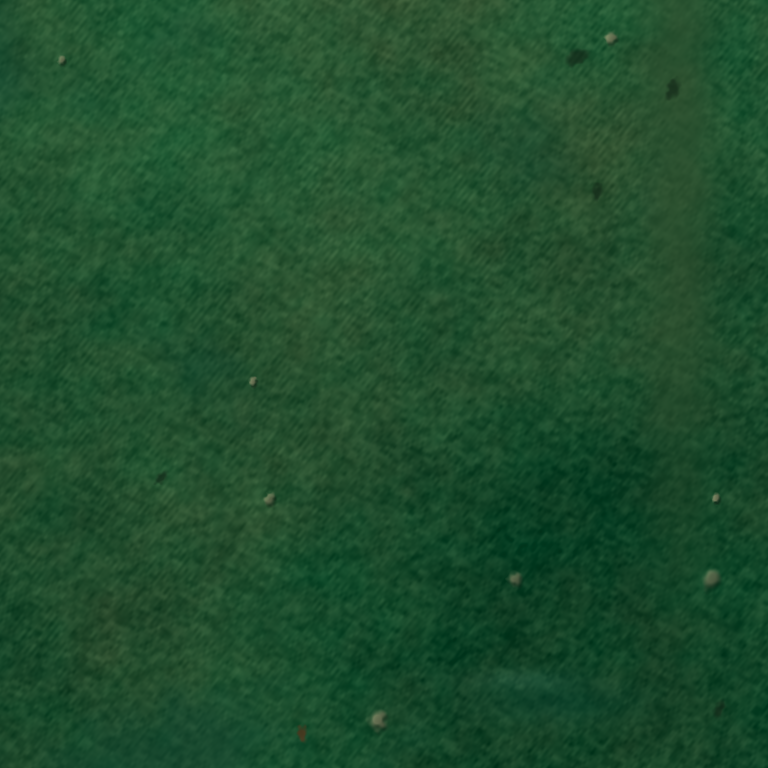
Give the GLSL for this texture, as a WebGL 1 fragment shader.

```glsl
precision highp float;

uniform vec2 u_resolution;

const vec3 DEEP_GREEN = vec3(0.035, 0.235, 0.133);
const vec3 OLIVE_GREEN = vec3(0.180, 0.357, 0.210);
const vec3 TEAL = vec3(0.020, 0.250, 0.185);
const vec3 DUSTY_OLIVE = vec3(0.190, 0.315, 0.185);
const vec3 CREAM = vec3(0.560, 0.570, 0.430);
const vec3 SOOT = vec3(0.070, 0.150, 0.090);
const vec3 RUST = vec3(0.380, 0.200, 0.110);

float hash(vec2 p) {
  return fract(sin(dot(p, vec2(127.1, 311.7))) * 43758.5453);
}

vec2 hash2(vec2 p) {
  return vec2(hash(p), hash(p + 17.3));
}

mat2 rotation(float angle) {
  float c = cos(angle);
  float s = sin(angle);
  return mat2(c, -s, s, c);
}

float valueNoise(vec2 p) {
  vec2 cell = floor(p);
  vec2 f = fract(p);
  f = f * f * (3.0 - 2.0 * f);
  float low = mix(hash(cell), hash(cell + vec2(1.0, 0.0)), f.x);
  float high = mix(hash(cell + vec2(0.0, 1.0)), hash(cell + 1.0), f.x);
  return mix(low, high, f.y);
}

// Layered noise centred on zero
float fbm(vec2 p) {
  float sum = 0.0;
  float amplitude = 0.5;
  for (int i = 0; i < 4; i++) {
    sum += amplitude * (valueNoise(p) - 0.5);
    p = rotation(0.6) * p * 2.03 + 9.7;
    amplitude *= 0.5;
  }
  return sum;
}

// Short fibres lying along a given angle
float fibres(vec2 uv, float angle, float density) {
  vec2 p = rotation(angle) * uv * density;
  return valueNoise(p * vec2(0.65, 1.2)) - 0.5;
}

float softSpot(vec2 uv, vec2 center, vec2 size) {
  vec2 d = (uv - center) / size;
  return exp(-dot(d, d));
}

// One possible speck per cell: x = coverage, y = shade, z = cell random
vec3 specks(vec2 uv, float cells, float chance, vec2 radii, float stretch, float seed) {
  vec2 id = floor(uv * cells);
  vec2 key = id + seed;
  vec2 center = (id + 0.25 + 0.5 * hash2(key)) / cells;
  float pick = hash(key + 31.7);
  float radius = mix(radii.x, radii.y, pow(hash(key + 47.1), 2.0));
  vec2 d = rotation(0.5 + 1.2 * pick) * (uv - center) / radius;
  d.x /= stretch;
  float wobble = 0.6 * (valueNoise((uv - center) / radius * 1.4 + key * 5.0) - 0.5);
  float cover = 1.0 - smoothstep(0.4, 1.3, length(d) + wobble);
  float present = step(hash(key + 71.9), chance);
  return vec3(cover * present, clamp(0.5 + 0.5 * d.y, 0.0, 1.0), pick);
}

void main() {
  vec2 uv = gl_FragCoord.xy / u_resolution;

  // Broad fade from olive at upper left to deep green at lower right
  float tone = 0.55 + 0.52 * (uv.y - 0.5) - 0.42 * (uv.x - 0.5);
  tone += 0.85 * fbm(uv * 3.5 + 4.0) + 0.50 * fbm(uv * 15.0);
  tone -= 0.25 * softSpot(uv, vec2(0.74, 0.37), vec2(0.17, 0.15));
  tone += 0.32 * softSpot(uv, vec2(0.35, 0.0), vec2(0.50, 0.12));

  // Fine felt grain in crossing directions
  float grain = 0.55 * fibres(uv, 0.7, 115.0) + 0.55 * fibres(uv + 3.1, -0.4, 140.0);
  grain += 0.60 * fibres(uv + 7.7, 0.9, 230.0);
  tone += 0.36 * grain;
  vec3 color = mix(DEEP_GREEN, OLIVE_GREEN, clamp(tone, -0.08, 1.12));
  color += 0.055 * grain * vec3(0.9, 1.0, 0.9);

  // Patches of warmer and purer green
  float warmth = fbm(uv * 5.0 + 33.0) + 0.5 * fbm(uv * 28.0 + 12.0);
  color += warmth * vec3(0.090, -0.025, -0.010);

  // Worn vertical band and teal stains
  float band = softSpot(uv, vec2(0.885, uv.y), vec2(0.045, 1.0));
  color = mix(color, DUSTY_OLIVE, 0.6 * band * smoothstep(-0.2, 0.8, uv.y));
  float stain = smoothstep(0.06, 0.28, fbm(uv * 4.0 + 21.0));
  stain += softSpot(uv, vec2(0.72, 0.085), vec2(0.10, 0.03));
  color = mix(color, TEAL, 0.4 * min(stain, 1.0));
  color += 0.06 * softSpot(uv, vec2(0.68, 0.115), vec2(0.07, 0.013));

  // Dark nicks, some of them rusty
  vec3 nick = specks(uv, 6.0, 0.14, vec2(0.006, 0.012), 1.7, 3.0);
  vec3 nickColor = mix(SOOT, RUST, step(0.8, nick.z));
  color = mix(color, nickColor, 0.65 * nick.x);

  // Pale crumbs with a soft shadow below
  vec2 crumbRadii = vec2(0.005, 0.014);
  float shadow = specks(uv + vec2(-0.002, 0.004), 7.0, 0.16, crumbRadii, 1.15, 11.0).x;
  vec3 crumb = specks(uv, 7.0, 0.16, crumbRadii, 1.15, 11.0);
  color *= 1.0 - 0.35 * shadow;
  color = mix(color, CREAM * mix(0.7, 1.1, crumb.y), crumb.x * mix(0.3, 0.95, crumb.z));

  gl_FragColor = vec4(clamp(color, 0.0, 1.0), 1.0);
}
```
